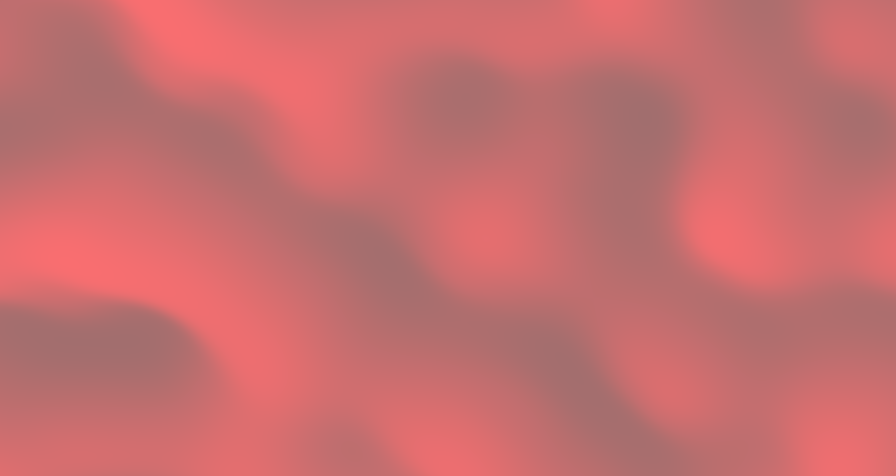
Write a Shadertoy shader that draws this background.

```glsl
// Soft coral clouds over a dusky rose ground, leaning down to the right.
// Two octaves of gradient noise on a rotated, stretched lattice; bright parts
// are pushed toward the lower left, so those flanks become steep creases.

const vec3 DUSKY = vec3(0.62, 0.43, 0.43);
const vec3 CORAL = vec3(1.00, 0.43, 0.44);
const vec2 GRAIN_DIR = vec2(0.82, -0.572);   // long direction of the clouds
const vec2 CELL_SIZE = vec2(0.37, 0.27);     // along and across, in canvas heights
const float BROAD_SCALE = 0.47;              // frequency of the broad octave
const float BROAD_WEIGHT = 0.40;
const float CREASE = 0.50;                   // push of bright parts, in cells
const int CREASE_STEPS = 3;
const vec2 TONE_RANGE = vec2(-0.64, 0.74);   // noise values of darkest, brightest
const vec2 SEED_OFFSET = vec2(37.3, 18.6);

// Integer hash: one pseudo-random unit vector per lattice point
vec2 latticeGradient(vec2 cell) {
    uvec2 v = uvec2(ivec2(cell)) * 1664525u + 1013904223u;
    v.x += v.y * 1664525u;
    v.y += v.x * 1664525u;
    v ^= v >> 16u;
    v.x += v.y * 1664525u;
    v.y += v.x * 1664525u;
    v ^= v >> 16u;
    vec2 g = vec2(v & 65535u) / 65535.0 * 2.0 - 1.0;
    return normalize(g + vec2(1e-4, 0.0));
}

// Gradient noise with quintic blending
float gradientNoise(vec2 p) {
    vec2 cell = floor(p);
    vec2 f = p - cell;
    vec2 w = f * f * f * (f * (f * 6.0 - 15.0) + 10.0);
    vec2 e = vec2(1.0, 0.0);
    float a = dot(latticeGradient(cell), f);
    float b = dot(latticeGradient(cell + e.xy), f - e.xy);
    float c = dot(latticeGradient(cell + e.yx), f - e.yx);
    float d = dot(latticeGradient(cell + e.xx), f - e.xx);
    return mix(mix(a, b, w.x), mix(c, d, w.x), w.y);
}

float clouds(vec2 p) {
    return gradientNoise(p)
         + BROAD_WEIGHT * gradientNoise(p * BROAD_SCALE + SEED_OFFSET);
}

void mainImage(out vec4 fragColor, in vec2 fragCoord) {
    vec2 uv = fragCoord / iResolution.y;

    // Lattice coordinates along and across the grain
    vec2 across = vec2(-GRAIN_DIR.y, GRAIN_DIR.x);
    vec2 p = vec2(dot(uv, GRAIN_DIR), dot(uv, across)) / CELL_SIZE + SEED_OFFSET;

    // Repeated self-displacement steepens the lower left flanks
    float n = clouds(p);
    for (int i = 0; i < CREASE_STEPS; i++) {
        n = clouds(p + vec2(0.0, CREASE * n));
    }

    float tone = smoothstep(TONE_RANGE.x, TONE_RANGE.y, n);
    fragColor = vec4(mix(DUSKY, CORAL, tone), 1.0);
}
```
